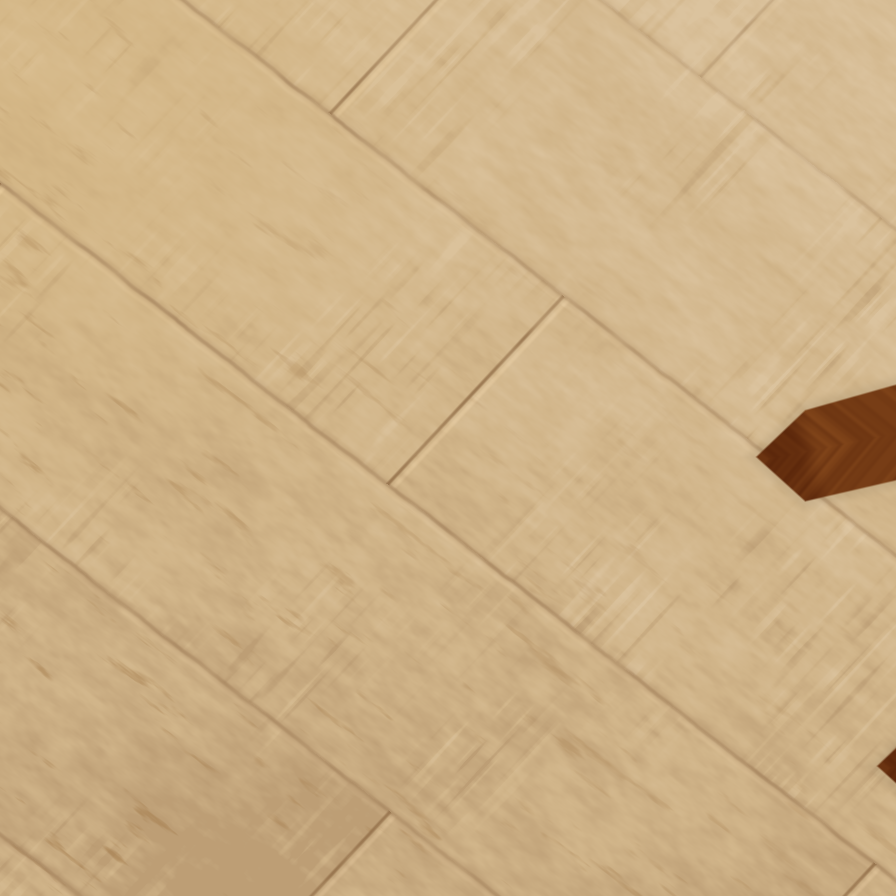
Write a WebGL 1 fragment shader that draws this texture.

```glsl
precision highp float;

uniform vec2 u_resolution;

const vec3 OAK_LIGHT = vec3(0.86, 0.765, 0.62);
const vec3 OAK_MID = vec3(0.82, 0.71, 0.54);
const vec3 OAK_DARK = vec3(0.74, 0.62, 0.46);
const vec3 OAK_WARM = vec3(0.84, 0.72, 0.51);
const vec3 SEAM_COLOR = vec3(0.66, 0.53, 0.38);
const vec3 JOINT_COLOR = vec3(0.58, 0.44, 0.29);
const vec3 STREAK_COLOR = vec3(0.64, 0.48, 0.29);
const vec3 LEG_DARK = vec3(0.33, 0.13, 0.03);
const vec3 LEG_LIGHT = vec3(0.53, 0.29, 0.11);

const vec2 ALONG = vec2(0.789, -0.614);   // direction of the boards
const vec2 ACROSS = vec2(0.614, 0.789);
const float JOINT_SKEW = 0.09;
const float ROW_START = 0.055;
const float BOARD_WIDTH = 0.2865;
const float BOARD_LENGTH = 1.237;
const float SEAM_WIDTH = 0.0036;
const float JOINT_WIDTH = 0.0034;
const vec2 LEG_TIP = vec2(0.844, 0.490);
const vec2 LEG_STEP = vec2(0.135, -0.345);

float hash(vec2 p) {
  return fract(sin(dot(p, vec2(127.1, 311.7))) * 43758.5453);
}

float noise(vec2 p) {
  vec2 i = floor(p);
  vec2 f = fract(p);
  f = f * f * (3.0 - 2.0 * f);
  return mix(mix(hash(i), hash(i + vec2(1.0, 0.0)), f.x),
             mix(hash(i + vec2(0.0, 1.0)), hash(i + vec2(1.0, 1.0)), f.x), f.y);
}

float fbm(vec2 p) {
  float sum = 0.0;
  float gain = 0.5;
  for (int i = 0; i < 4; i++) {
    sum += gain * noise(p);
    p = p * 2.03 + 17.3;
    gain *= 0.5;
  }
  return sum / 0.9375;
}

float stroke(float d, float width) {
  return 1.0 - smoothstep(0.1 * width, width, abs(d));
}

// Signed distance to the nearest whole number
float nearest(float x) {
  return fract(x + 0.5) - 0.5;
}

// Irregular stagger of the end joints, in board lengths
float stagger(float r) {
  return 0.76 + 0.353 * r + 0.045 * r * (r - 1.0)
       + 0.0333 * r * (r - 1.0) * (r - 2.0);
}

float legDistance(vec2 q) {
  float tip = max(dot(q, vec2(-0.69, 0.724)), dot(q, vec2(-0.671, -0.742)));
  float sides = max(dot(q, vec2(-0.271, 0.962)) - 0.0353,
                    dot(q, vec2(0.225, -0.974)) - 0.0605);
  return max(tip, sides);
}

vec3 legColor(vec2 q) {
  float side = smoothstep(0.045, 0.075, q.x + 0.25 * q.y);
  float chevron = q.x + abs(q.y + 0.005 - 0.2 * q.x);
  float grain = noise(vec2(chevron * 170.0, 4.0));
  return mix(LEG_DARK, LEG_LIGHT, 0.15 + 0.35 * side + 0.35 * grain);
}

void main() {
  vec2 p = gl_FragCoord.xy / u_resolution;

  // Board layout
  vec2 q = vec2(dot(p, ALONG) + 0.614, dot(p, ACROSS));
  float wobble = (fbm(vec2(q.x * 35.0, 3.0)) - 0.5) * 0.003;
  float rowPos = (q.y + wobble - ROW_START) / BOARD_WIDTH;
  float row = floor(rowPos);
  float skewed = q.x - JOINT_SKEW * (q.y - 0.789);
  float jointPos = skewed / BOARD_LENGTH - stagger(row);
  float seam = nearest(rowPos) * BOARD_WIDTH;
  float joint = nearest(jointPos) * BOARD_LENGTH;
  vec2 board = vec2(floor(jointPos), row);
  vec2 g = q + 7.0 * hash(board);

  // Grain and tone of each board
  float grain = fbm(g * vec2(28.0, 85.0)) - 0.5;
  float cloud = fbm(g * vec2(4.0, 9.0)) - 0.5;
  float fine = noise(g * vec2(95.0, 170.0)) - 0.5;
  float tone = 0.08 + 0.8 * (p.x * 0.6 + p.y - 0.8)
             + 0.3 * (hash(board + 4.0) - 0.5)
             + 1.05 * grain + 0.9 * cloud + 0.3 * fine;
  float shade = 1.0 - smoothstep(0.0, 0.3, -joint);
  tone -= 0.7 * shade * step(joint, 0.0) * (1.0 - p.y) * (1.0 - p.y);

  // Thin broken saw marks across the boards
  float patches = smoothstep(0.35, 0.7, noise(g * vec2(8.0, 6.0)));
  float saw = noise(vec2(skewed * 170.0, g.y * 14.0));
  float scratch = smoothstep(0.72, 0.95, saw) - smoothstep(0.72, 0.95, 1.0 - saw);
  tone += (0.5 * scratch + 0.35 * (saw - 0.5)) * patches;

  vec3 color = mix(OAK_MID, OAK_LIGHT, clamp(tone, 0.0, 1.0));
  color = mix(color, OAK_DARK, clamp(-tone, 0.0, 1.0));
  float warmth = (1.0 - smoothstep(0.0, 0.75, p.x)) * smoothstep(0.2, 0.9, p.y);
  color = mix(color, OAK_WARM, 0.5 * warmth);

  // Short brown streaks, denser at the lower left
  float streak = smoothstep(0.66, 0.85, fbm(g * vec2(16.0, 75.0) + 31.0));
  color = mix(color, STREAK_COLOR, streak * (0.6 - 0.4 * min(p.x + p.y, 1.4)));

  // Worn seams and crisp end joints with pale bevels
  float wear = 0.25 + 0.6 * noise(q * vec2(45.0, 4.0));
  float fade = 1.0 - 0.6 * smoothstep(1.05, 1.7, p.x + p.y);
  color += 0.025 * stroke(seam + 0.006, 0.005) * fade;
  color += 0.045 * stroke(joint - 0.007, 0.004) * fade;
  color = mix(color, SEAM_COLOR, 0.25 * stroke(seam, 2.5 * SEAM_WIDTH) * fade);
  color = mix(color, SEAM_COLOR, wear * stroke(seam, SEAM_WIDTH) * fade);
  float jointWear = 0.55 + 0.4 * noise(q * vec2(4.0, 40.0));
  color = mix(color, JOINT_COLOR, jointWear * stroke(joint, JOINT_WIDTH) * fade);

  // Furniture legs with a faint contact shadow
  for (int i = 0; i < 2; i++) {
    vec2 local = p - LEG_TIP - float(i) * LEG_STEP;
    float d = legDistance(local);
    color *= 1.0 - 0.06 * (1.0 - smoothstep(0.0, 0.015, d));
    color = mix(legColor(local), color, smoothstep(-0.0015, 0.0015, d));
  }

  gl_FragColor = vec4(color, 1.0);
}
```
